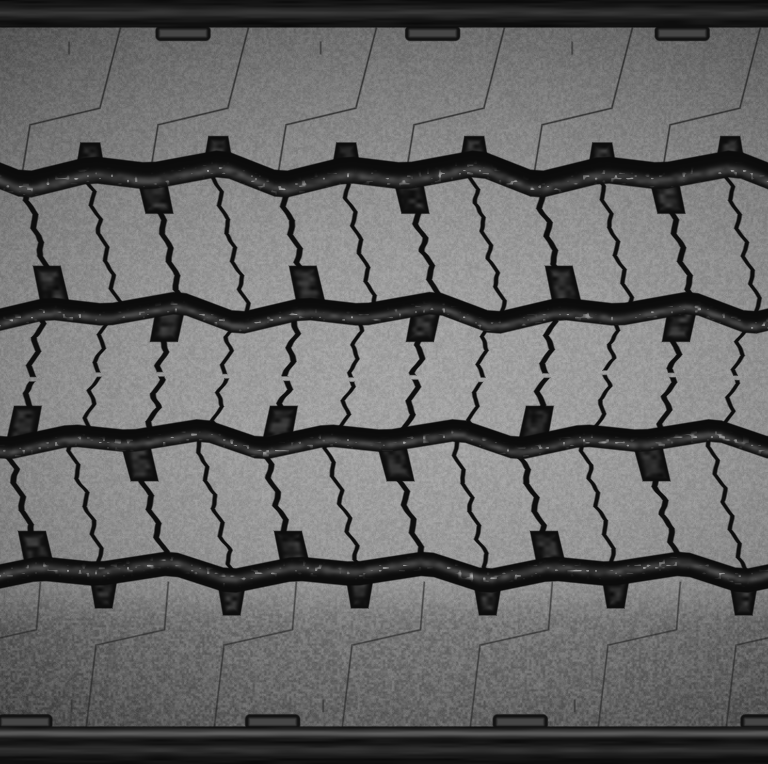
This pattern is drawn by a Shadertoy shader. Its source:

```glsl
// Tire tread: zigzag grooves with lugs, wavy sipes between them and plain shoulders.
// One unit is one sipe pitch: the canvas is 12 wide, y runs downward.

const float PITCH = 4.0;   // length of one groove repeat

// Groove: x of low point, y of low point, amplitude, half width
const vec4 GROOVES[4] = vec4[4](
    vec4(0.39, 2.90, 1.15, 0.21), vec4(-0.28, 5.06, 1.1, 0.175),
    vec4(0.08, 7.02, 1.0, 0.175), vec4(-0.41, 9.09, 0.95, 0.19));

// Lug: x at groove, period, signed reach (negative is up), skew; two per groove
const vec4 LUGS[8] = vec4[8](
    vec4(1.41, 2.0, -0.44, 0.0), vec4(2.36, 4.0, 0.60, 0.22),
    vec4(0.88, 4.0, -0.68, 0.22), vec4(2.68, 4.0, 0.60, -0.2),
    vec4(0.31, 4.0, -0.63, -0.2), vec4(2.10, 4.0, 0.64, 0.25),
    vec4(0.63, 4.0, -0.60, 0.22), vec4(1.62, 2.0, 0.55, 0.0));

// Sipe row: phase, slant, wiggle, half height of the break
const vec4 SIPES[3] = vec4[3](
    vec4(0.62, 0.24, 0.05, -1.0), vec4(0.49, -0.16, 0.06, 0.035),
    vec4(0.36, 0.27, 0.05, -1.0));

float hash(vec2 p) {
    vec3 q = fract(p.xyx * 0.1031);
    q += dot(q, q.yzx + 33.33);
    return fract((q.x + q.y) * q.z);
}

float noise(vec2 p) {
    vec2 i = floor(p), f = fract(p);
    f = f * f * (3.0 - 2.0 * f);
    return mix(mix(hash(i), hash(i + vec2(1, 0)), f.x),
               mix(hash(i + vec2(0, 1)), hash(i + vec2(1, 1)), f.x), f.y);
}

float repeat(float x, float period) { return x - period * round(x / period); }
float bump(float x, float width) { return exp(-x * x / (width * width)); }
float cover(float d, float blur) { return 1.0 - smoothstep(-blur, blur, d); }
float ramp(float x, float a, float b) { return clamp((x - a) / (b - a), 0.0, 1.0); }

float zigzag(float x) {
    x = mod(x, PITCH);
    return -0.22 * ramp(x, 0.0, 1.03) + 0.095 * ramp(x, 1.03, 1.94)
         - 0.185 * ramp(x, 1.94, 3.09) + 0.31 * ramp(x, 3.09, PITCH);
}

float grooveY(vec4 g, float x) {
    x -= g.x;
    return g.y + g.z * 0.5 * (zigzag(x - 0.1) + zigzag(x + 0.1));
}

float lugDist(vec2 p, vec4 g, vec4 lug) {
    float x = repeat(p.x - lug.x, lug.y);
    float dy = p.y - grooveY(g, p.x - x);
    float reach = abs(lug.z), v = dy * sign(lug.z);
    float taper = lug.y < 3.0 ? 0.17 : 0.02;
    return max(abs(x - lug.w * dy) - 0.23 + taper * v, abs(v - 0.5 * reach) - 0.5 * reach);
}

float sipeDist(vec2 p, vec4 sipe, vec4 above, vec4 below) {
    float mid = 0.5 * (above.y + below.y) - 0.15;
    float x = p.x - sipe.x - sipe.y * (p.y - mid);
    float id = round(x);
    float wave = p.y * 2.3 + hash(vec2(id, above.y)) * 0.5;
    float jog = abs(fract(wave) - 0.5) * 4.0 - 1.0 + 0.6 * (noise(vec2(id * 7.0, p.y * 9.0)) - 0.5);
    float halfWidth = mod(id, 2.0) < 0.5 ? 0.042 : 0.031;
    float d = abs(x - id - sipe.z * jog) * 0.9 - halfWidth;
    d = max(d, sipe.w - abs(p.y - mid - 0.15 * (hash(vec2(id, 3.0)) - 0.5)));
    return max(d, max(grooveY(above, p.x) - p.y, p.y - grooveY(below, p.x)));
}

float segmentDist(vec2 p, vec2 a, vec2 b) {
    vec2 q = p - a, e = b - a;
    return length(q - e * clamp(dot(q, e) / dot(e, e), 0.0, 1.0));
}

// Bent hairline through four points, repeated every two units
float hairlineDist(vec2 p, float x0, vec4 xs, vec4 ys) {
    p.x = repeat(p.x - x0, 2.0);
    float d = 1e3;
    for (int i = 0; i < 3; i++)
        d = min(d, segmentDist(p, vec2(xs[i], ys[i]), vec2(xs[i + 1], ys[i + 1])));
    return d - 0.012;
}

float boxDist(vec2 p, vec2 size, float radius) {
    vec2 q = abs(p) - size + radius;
    return length(max(q, 0.0)) + min(max(q.x, q.y), 0.0) - radius;
}

float addSlot(float tone, vec2 p, vec2 center, float period, float blur) {
    float d = boxDist(vec2(repeat(p.x - center.x, period), p.y - center.y), vec2(0.43, 0.12), 0.08);
    tone = mix(tone, 0.07, cover(d, blur));
    return mix(tone, 0.27, cover(d + 0.06, 2.0 * blur));
}

void mainImage(out vec4 fragColor, in vec2 fragCoord) {
    float unit = 12.0 / iResolution.x;
    vec2 p = vec2(fragCoord.x, iResolution.y - fragCoord.y) * unit;
    float blur = max(unit, 0.015);

    // Rubber: soft light, fine grain, rough lower shoulder
    float lower = smoothstep(9.0, 9.9, p.y);
    vec2 c = p - vec2(6.6, 6.2);
    float tone = 0.63 - 0.0062 * c.y * c.y - 0.0024 * c.x * c.x - 0.09 * lower;
    tone += (noise(p * 28.0) - 0.5) * mix(0.07, 0.13, lower);
    tone += (noise(p * 60.0) - 0.5) * 0.05;

    // Shoulder hairlines and ticks
    float hair = hairlineDist(p, 1.11, vec4(0.77, 0.45, -0.64, -0.77), vec4(0.44, 1.69, 1.95, 2.75));
    tone = mix(tone, 0.14, 0.85 * cover(hair, blur));
    hair = hairlineDist(p, 1.97, vec4(0.66, 0.6, -0.47, -0.62), vec4(9.1, 9.84, 10.08, 11.35));
    tone = mix(tone, 0.14, 0.7 * cover(hair, blur));
    float tickX = repeat(p.x - 1.08, 3.93);
    float tick = min(boxDist(vec2(tickX, p.y - 0.75), vec2(0.014, 0.1), 0.01),
                     boxDist(vec2(tickX - 0.04, p.y - 11.03), vec2(0.014, 0.1), 0.01));
    tone = mix(tone, 0.17, 0.7 * cover(tick, blur));

    // Sipes, then lugs, then the grooves over their ends
    for (int i = 0; i < 3; i++)
        tone = mix(tone, 0.05, cover(sipeDist(p, SIPES[i], GROOVES[i], GROOVES[i + 1]), blur));
    float scuff = noise(p * vec2(9.0, 14.0));
    for (int i = 0; i < 8; i++) {
        float d = lugDist(p, GROOVES[i / 2], LUGS[i]);
        float face = 0.05 + 0.2 * scuff * smoothstep(0.02, 0.14, -d);
        tone = mix(tone, face, cover(d, blur));
    }
    float glint = smoothstep(0.72, 0.95, noise(p * vec2(16.0, 24.0)));
    for (int i = 0; i < 4; i++) {
        float t = (p.y - grooveY(GROOVES[i], p.x)) / GROOVES[i].w;
        float wall = bump(t - (i < 3 ? 0.4 : -0.1), 0.36);
        float shade = 0.045 + wall * (0.13 + 0.13 * scuff + 0.35 * glint);
        tone = mix(tone, shade, cover((abs(t) - 1.0) * GROOVES[i].w, blur));
    }

    // Recessed slots and dark rims along both edges
    tone = addSlot(tone, p, vec2(2.86, 0.52), 3.9, blur);
    tone = addSlot(tone, p, vec2(0.39, 11.28), 3.87, blur);
    float streak = 0.05 * (noise(p * vec2(2.0, 30.0)) - 0.5);
    float topRim = 0.06 + 0.13 * bump(p.y - 0.2, 0.09) + streak;
    tone = mix(tone, topRim, cover(p.y - 0.43, blur));
    float bottomRim = 0.06 + 0.28 * bump(p.y - 11.46, 0.06) + 0.12 * bump(p.y - 11.72, 0.08) + streak;
    tone = mix(tone, bottomRim, cover(11.35 - p.y, blur));

    fragColor = vec4(vec3(clamp(tone, 0.0, 1.0)), 1.0);
}
```
